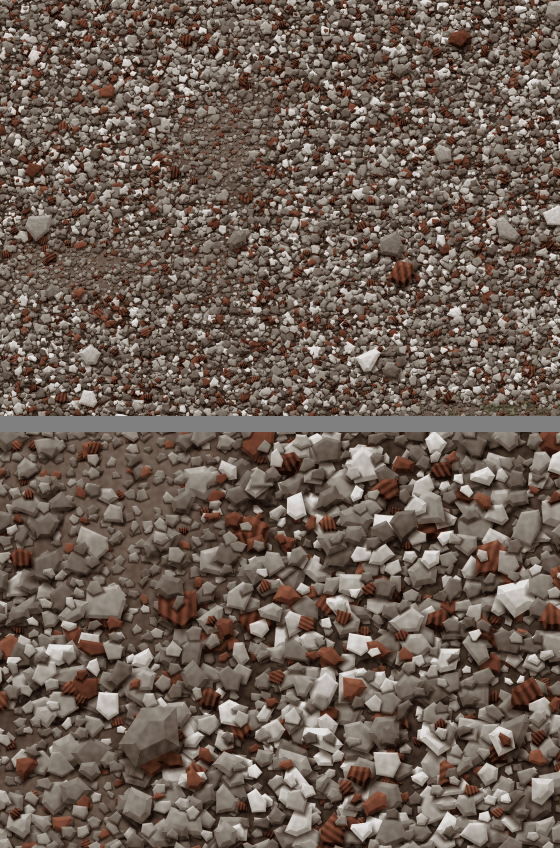
Top, the full canvas; bottom, a detail of the centre.
Write a WebGL 2 fragment shader that draws this texture.

```glsl
#version 300 es
precision highp float;

uniform vec2 u_resolution;
out vec4 fragColor;

// Lengths are fractions of the canvas height
const int LAYERS = 7;
const int SIDES = 5;
// Stone spacing and share of filled cells, from back to front
const vec2 LAYER[LAYERS] = vec2[](
    vec2(0.010, 0.90), vec2(0.030, 0.90), vec2(0.019, 0.80), vec2(0.034, 0.45),
    vec2(0.024, 0.60), vec2(0.013, 0.30), vec2(0.062, 0.04));
// Tones from deep shadow to pale stone
const vec3 RAMP[6] = vec3[](
    vec3(0.07, 0.04, 0.03), vec3(0.24, 0.19, 0.15), vec3(0.38, 0.32, 0.28),
    vec3(0.49, 0.45, 0.41), vec3(0.61, 0.58, 0.54), vec3(0.75, 0.73, 0.71));
const vec3 BRICK_TINT = vec3(1.08, 0.72, 0.58);
const vec3 MOSS = vec3(0.29, 0.29, 0.19);
const vec2 LIGHT = vec2(-0.25, 0.97);
const float BRICK_SHARE = 0.15;
const float SHADOW = 0.72;
const float GRAIN = 0.17;
const float GAP_TONE = 0.20;
const float DIRT_TONE = 0.47;
const float TAU = 6.28319;

vec3 hash3(vec2 p) {
    vec3 q = fract(p.xyx * vec3(0.1031, 0.1030, 0.0973));
    q += dot(q, q.yxz + 33.33);
    return fract((q.xxy + q.yzz) * q.zyx);
}

float cornerSlope(vec2 cell, vec2 offset) {
    float a = TAU * hash3(cell + 211.0).x;
    return dot(vec2(cos(a), sin(a)), offset);
}

float gradientNoise(vec2 p) {
    vec2 i = floor(p), f = p - i;
    vec2 u = f * f * f * (f * (f * 6.0 - 15.0) + 10.0);
    vec2 e = vec2(1.0, 0.0);
    return mix(mix(cornerSlope(i, f), cornerSlope(i + e, f - e), u.x),
               mix(cornerSlope(i + e.yx, f - e.yx), cornerSlope(i + 1.0, f - 1.0), u.x), u.y);
}

float blob(vec2 p, vec2 centre, vec2 radius) {
    vec2 q = (p - centre) / radius;
    return exp(-dot(q, q));
}

// Share of open dirt between the heaps
float bareness(vec2 p) {
    float open = 0.8 * gradientNoise(p * 4.3)
               + 0.75 * blob(p, vec2(0.54, 0.68), vec2(0.15, 0.20))
               + 0.45 * blob(p, vec2(0.27, 0.36), vec2(0.28, 0.10))
               + 0.80 * blob(p, vec2(1.20, 0.00), vec2(0.35, 0.04));
    return smoothstep(0.15, 0.75, open);
}

// Paints one angular stone over surface = (tone, brick share)
void paintStone(inout vec2 surface, vec2 p, vec2 id, float size, float bare, float pixel) {
    vec3 shape = hash3(id + 17.0), kind = hash3(id + 59.0);
    float radius = size * mix(0.38, 0.54, shape.x);
    float aspect = mix(0.48, 0.95, shape.y);
    float turn = (shape.z - 0.5) * 2.4;
    vec2 axis = vec2(cos(turn), sin(turn));

    // Convex outline, keeping the normal of the nearest side
    float d = -1.0;
    vec2 normal = LIGHT;
    for (int k = 0; k < SIDES; k++) {
        vec3 side = hash3(id + 7.31 * float(k + 1));
        float a = (float(k) + 0.5 * side.x) * TAU / float(SIDES) + TAU * kind.z;
        vec2 n = vec2(cos(a), sin(a));
        float reach = length(vec2(n.x, n.y * aspect)) * mix(0.74, 1.0, side.y);
        n = vec2(axis.x * n.x - axis.y * n.y, axis.y * n.x + axis.x * n.y);
        float dist = dot(p, n) - radius * reach;
        if (dist > d) { d = dist; normal = n; }
    }

    // Shadow cast below the stone
    float below = smoothstep(-0.5, 0.7, -dot(normalize(p + 1e-5), LIGHT));
    surface.x *= 1.0 - SHADOW * below * (1.0 - smoothstep(0.0, 0.42 * radius, d));

    // Base tone, then bevelled sides and a tilted top
    float brick = step(kind.y, BRICK_SHARE);
    float pale = pow(kind.x, 4.0);
    float tone = mix(0.36 + 0.60 * kind.x + 0.18 * pale, 0.28 + 0.24 * kind.x, brick);
    tone = mix(tone, DIRT_TONE, 0.5 * bare);
    float bevel = radius * mix(0.10, 0.38, hash3(id + 83.0).x);
    float edge = smoothstep(-bevel - pixel, -bevel + pixel, d);
    tone += 0.10 * dot(p, LIGHT) / radius + edge * (0.20 * dot(normal, LIGHT) - 0.06);
    float ribs = 0.5 + 0.5 * sin(dot(p, axis) / radius * 13.0);
    tone -= 0.24 * ribs * brick * step(0.5, shape.y);
    surface = mix(vec2(tone, brick), surface, smoothstep(-0.7 * pixel, 0.7 * pixel, d));
}

vec3 toneColour(float tone) {
    float s = clamp(tone, 0.0, 1.2) * 5.0;
    int i = min(int(s), 4);
    return mix(RAMP[i], RAMP[i + 1], s - float(i));
}

void main() {
    vec2 uv = gl_FragCoord.xy / u_resolution.y;
    float pixel = 1.0 / u_resolution.y;
    float grain = 0.6 * gradientNoise(uv * 105.0) + 0.6 * gradientNoise(uv * 215.0);
    vec2 surface = vec2(mix(GAP_TONE, DIRT_TONE, bareness(uv)), 0.12);

    // Scatter the layers, lower stones overlapping upper ones
    for (int layer = 0; layer < LAYERS; layer++) {
        float size = LAYER[layer].x;
        vec2 home = floor(uv / size);
        for (int n = 0; n < 9; n++) {
            vec2 cell = home + vec2(n % 3 - 1, 1 - n / 3);
            vec2 id = cell + 137.0 * float(layer + 1);
            vec3 place = hash3(id);
            if (place.z > LAYER[layer].y) continue;
            vec2 centre = (cell + mix(vec2(0.15), vec2(0.85), place.xy)) * size;
            vec2 p = uv - centre;
            if (dot(p, p) > 1.3 * size * size) continue;
            float bare = bareness(centre);
            float thinning = 0.85 * bare * smoothstep(0.009, 0.022, size);
            if (place.z > LAYER[layer].y * (1.0 - thinning)) continue;
            paintStone(surface, p, id, size, bare, pixel);
        }
    }

    // Colour, with a little moss along the foot
    vec3 colour = toneColour(surface.x + GRAIN * grain);
    colour *= mix(vec3(1.0), BRICK_TINT, surface.y);
    float moss = smoothstep(0.07, 0.02, uv.y) * smoothstep(0.9, 1.2, uv.x)
               * smoothstep(0.0, 0.35, gradientNoise(uv * 28.0));
    fragColor = vec4(mix(colour, MOSS * (1.0 + grain), 0.6 * moss), 1.0);
}
```
